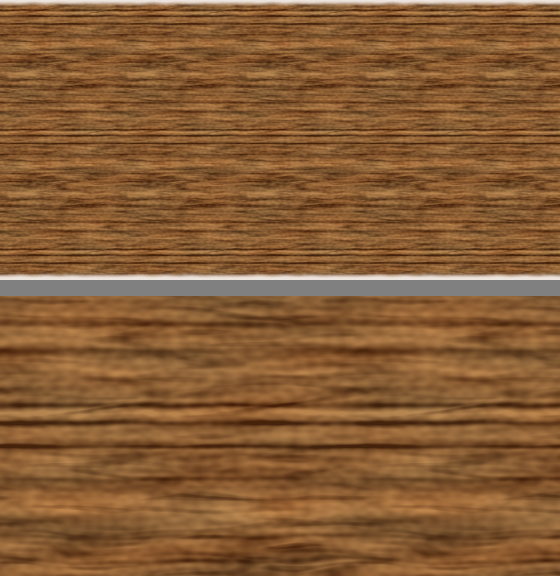
Top: the whole. Bottom: its middle third, enlarged.
Reproduce this texture procedurally as a Shadertoy shader.

```glsl
// Brown wood grain: one square tile of horizontal fibres, repeated across and down,
// with pale worn strips along the top and bottom edges of the canvas.
// Fibres are stretched periodic gradient noise; growth lines are bands and hairlines.
#define TILE 0.427
#define WAVINESS 0.014
#define GRAIN 0.46
#define BASE_TONE 0.69
#define HAIRLINE 0.24
#define EDGE_FADE 0.027
#define DARK_WOOD vec3(0.265, 0.135, 0.045)
#define LIGHT_WOOD vec3(0.69, 0.49, 0.285)
#define RED_TINT vec3(0.035, -0.012, -0.025)
#define EDGE_COLOR vec3(0.93, 0.895, 0.87)

const int BAND_COUNT = 14;
// Growth bands: height in tile, half width, darkening (negative lightens)
const vec3 BANDS[BAND_COUNT] = vec3[](
    vec3(0.02, 0.045, -0.16), vec3(0.085, 0.009, 0.66), vec3(0.110, 0.012, -0.22),
    vec3(0.135, 0.008, 0.56), vec3(0.200, 0.007, 0.48), vec3(0.290, 0.007, 0.28),
    vec3(0.370, 0.040, -0.08), vec3(0.450, 0.007, 0.30), vec3(0.520, 0.008, 0.32),
    vec3(0.620, 0.026, -0.18), vec3(0.665, 0.008, 0.34), vec3(0.720, 0.016, 0.42),
    vec3(0.860, 0.009, 0.38), vec3(0.933, 0.012, 0.44));

// Random unit gradient for a lattice cell
vec2 gradient(vec2 cell, float seed) {
    uvec3 k = uvec3(cell, seed) * uvec3(1597u, 51749u, 3571u);
    uint h = (k.x ^ k.y ^ k.z) * 747796405u + 12345u;
    h = ((h >> 15u) ^ h) * 277803737u;
    h ^= h >> 13u;
    float angle = 6.28319 * float(h & 65535u) / 65536.0;
    return vec2(cos(angle), sin(angle));
}

float cornerValue(vec2 cell, vec2 corner, vec2 f, vec2 period, float seed) {
    return dot(gradient(mod(cell + corner, period), seed), f - corner);
}

// Gradient noise that wraps once per tile; freq holds whole numbers
float tileNoise(vec2 p, vec2 freq, float seed) {
    vec2 q = p * freq;
    vec2 cell = floor(q);
    vec2 f = q - cell;
    vec2 u = f * f * f * (f * (f * 6.0 - 15.0) + 10.0);
    float a = cornerValue(cell, vec2(0, 0), f, freq, seed);
    float b = cornerValue(cell, vec2(1, 0), f, freq, seed);
    float c = cornerValue(cell, vec2(0, 1), f, freq, seed);
    float d = cornerValue(cell, vec2(1, 1), f, freq, seed);
    return mix(mix(a, b, u.x), mix(c, d, u.x), u.y);
}

// Soft bump on a wrapping axis
float bump(float x, float center, float width) {
    float d = (fract(x - center + 0.5) - 0.5) / width;
    return exp(-d * d);
}

// Sum of growth bands, each slightly uneven along its length
float growthBands(vec2 p) {
    float sum = 0.0;
    for (int i = 0; i < BAND_COUNT; i++) {
        vec3 band = BANDS[i];
        float wear = 0.9 + 0.7 * tileNoise(vec2(p.x, band.x), vec2(5, 23), 40.0 + float(i));
        sum += band.z * wear * bump(p.y, band.x, band.y);
    }
    return sum;
}

// Thin continuous lines along the zero level of stretched noise
float hairlines(vec2 p) {
    float level = abs(tileNoise(p, vec2(2, 16), 10.0));
    float presence = smoothstep(-0.25, 0.2, tileNoise(p, vec2(3, 9), 11.0));
    return presence * (1.0 - smoothstep(0.02, 0.13, level));
}

vec3 woodColor(vec2 p) {
    // Bend the fibres, most strongly around the middle of the tile
    float knotty = bump(p.y, 0.56, 0.18);
    float bend = tileNoise(p, vec2(3, 6), 1.0) + 0.5 * tileNoise(p, vec2(7, 14), 2.0);
    vec2 q = p + vec2(0.0, WAVINESS * (0.3 + knotty) * bend);

    // Broad, medium and fine fibres
    float grain = 0.65 * tileNoise(q, vec2(1, 15), 3.0)
                + 0.75 * tileNoise(q, vec2(2, 33), 4.0)
                + 0.7 * tileNoise(q, vec2(6, 50), 5.0)
                + 0.5 * tileNoise(q, vec2(30, 54), 6.0);

    // Short dark pores and one long dark streak
    float pores = smoothstep(0.16, 0.40, tileNoise(q, vec2(4, 42), 7.0));
    float streak = bump(p.x, 0.10, 0.14) * bump(q.y, 0.715, 0.016);

    float tone = BASE_TONE + GRAIN * grain - growthBands(q) - HAIRLINE * hairlines(q)
               - (0.16 + 0.16 * knotty) * pores - 0.3 * streak;
    vec3 color = mix(DARK_WOOD, LIGHT_WOOD, clamp(tone, 0.0, 1.08));

    // Reddish and tan zones, with one orange patch
    float patchAmount = bump(p.x, 0.34, 0.13) * bump(q.y, 0.37, 0.045);
    float redness = 1.2 * tileNoise(q, vec2(2, 11), 8.0) + 1.1 * patchAmount;
    return color + RED_TINT * redness;
}

void mainImage(out vec4 fragColor, in vec2 fragCoord) {
    vec2 uv = fragCoord / iResolution.y;
    vec2 p = fract(vec2(uv.x, 1.0 - uv.y) / TILE);
    vec3 color = woodColor(p);

    // Pale edges, slightly deeper at the bottom
    float edge = min(1.0 - uv.y + 0.002, uv.y - 0.002);
    edge += 0.003 * tileNoise(p, vec2(9, 1), 9.0);
    float fade = 1.0 - smoothstep(0.004, EDGE_FADE, edge);
    fragColor = vec4(mix(color, EDGE_COLOR, fade), 1.0);
}
```
